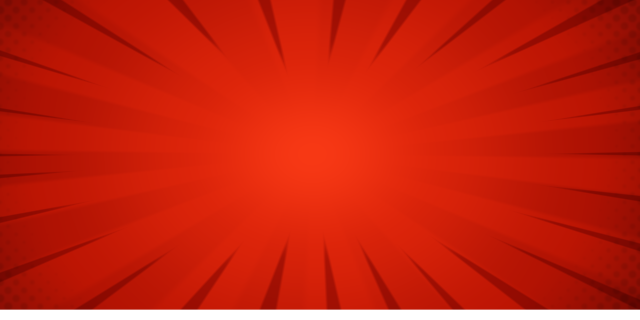
This background is drawn by a Shadertoy shader. Its source:

```glsl
// Red comic burst: glowing centre, soft rays, dark edge spikes, corner halftone, white base strip.

float hash(float n) {
    n = fract(n * 0.1031);
    n *= n + 33.33;
    return fract(n * (n + n));
}

// Radial glow falling from orange red to deep red
vec3 glow(float d) {
    vec3 c = mix(vec3(0.97, 0.22, 0.08), vec3(0.87, 0.145, 0.04), smoothstep(0.0, 0.42, d));
    c = mix(c, vec3(0.735, 0.08, 0.012), smoothstep(0.3, 0.95, d));
    return mix(c, vec3(0.53, 0.05, 0.015), smoothstep(0.85, 1.25, d));
}

// Broad faint sectors, strongest toward the left and right sides
float rays(vec2 q) {
    float r = length(q);
    float wave = cos(14.0 * (atan(q.y, q.x) - radians(5.0)));
    float side = q.x * q.x / (r * r + 0.0001);
    return smoothstep(-0.25, 0.25, wave) * smoothstep(0.2, 0.95, r) * (0.35 + 0.65 * side);
}

// Slim wedges pointing inward, spread around an ellipse with uneven spacing
float spikes(vec2 q, float soft) {
    float cover = 0.0;
    for (float i = 0.0; i < 26.0; i++) {
        float angle = radians(178.0 - 13.85 * i
            - 6.0 * (1.0 - cos(6.2832 * (i + 2.0) / 26.0))
            + 3.5 * cos(6.2832 * (i - 9.5) / 10.4));
        vec2 dir = vec2(cos(angle), sin(angle));
        float diagonal = abs(dir.x * dir.y);
        float tip = 0.48 + 0.25 * abs(dir.x) + 0.1 * diagonal + 0.1 * (hash(i + 3.0) - 0.5);
        float past = dot(q, dir) - tip;
        float across = abs(q.x * dir.y - q.y * dir.x);
        float halfWidth = past * (0.027 + 0.024 * hash(i + 41.0) + 0.02 * diagonal);
        float wedge = smoothstep(-soft, soft, halfWidth - across);
        cover = max(cover, wedge * smoothstep(-0.04, 0.18, past));
    }
    return cover;
}

// Staggered dots that swell toward the corners
float halftone(vec2 p, float amount, float soft) {
    vec2 grid = vec2(p.x + p.y, p.x - p.y) / 0.05;
    float d = length(fract(grid) - 0.5);
    float edge = soft / 0.05;
    return amount * (1.0 - smoothstep(-edge, edge, d - 0.38 * amount));
}

void mainImage(out vec4 fragColor, in vec2 fragCoord) {
    float pixel = 1.0 / iResolution.y;
    vec2 uv = fragCoord * pixel;
    vec2 p = uv - vec2(0.488 * iResolution.x * pixel, 0.518);
    vec2 q = p * vec2(1.0, 2.0); // flattened burst space
    float d = length(p * vec2(1.0, 1.3));

    // Glow and layered shading
    vec3 color = glow(d);
    color *= mix(vec3(1.0), vec3(0.915, 0.82, 0.82), rays(q));
    float corner = smoothstep(0.82, 1.2, d);
    color *= 1.0 - 0.12 * halftone(p, corner, 0.005 + pixel);
    color *= mix(vec3(1.0), vec3(0.78, 0.52, 0.45), spikes(q, 0.002 + 1.2 * pixel));

    // White strip along the bottom
    color = mix(vec3(1.0), color, smoothstep(-0.5 * pixel, 0.5 * pixel, uv.y - 0.0325));
    fragColor = vec4(color, 1.0);
}
```
